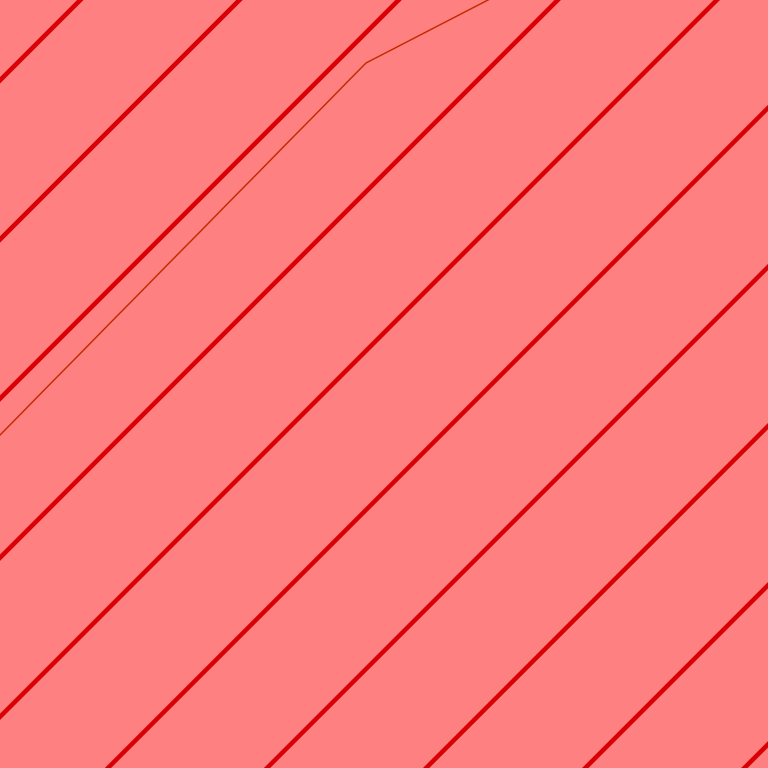
Reproduce this pattern procedurally as a three.js fragment shader.

```glsl
varying vec2 vUv;

float segmentDistance(vec2 p, vec2 a, vec2 b) {
  vec2 along = b - a;
  float t = clamp(dot(p - a, along) / dot(along, along), 0.0, 1.0);
  return length(p - a - along * t);
}

// Antialiased coverage of a stroke, from the distance to its centre line
float stroke(float dist, float width, float pixel) {
  return clamp((0.5 * width - dist) / pixel + 0.5, 0.0, 1.0);
}

void main() {
  float pixel = fwidth(vUv.x);
  vec3 color = vec3(1.0, 0.5, 0.5);

  // Evenly spaced diagonal stripes, rising to the right
  float spacing = 0.1465;
  float across = (vUv.x + 1.0 - vUv.y - 0.1046) * 0.70711;
  float stripeDist = abs(fract(across / spacing + 0.5) - 0.5) * spacing;
  color = mix(color, vec3(0.85, 0.0, 0.02), stroke(stripeDist, 0.0059, pixel));

  // Single bent hairline crack
  vec2 bend = vec2(0.4766, 0.918);
  float crackDist = min(segmentDistance(vUv, vec2(-0.01, 0.4234), bend),
                        segmentDistance(vUv, bend, vec2(0.655, 1.0101)));
  color = mix(color, vec3(0.76, 0.17, 0.0), stroke(crackDist, 0.0019, pixel));

  gl_FragColor = vec4(color, 1.0);
}
```
